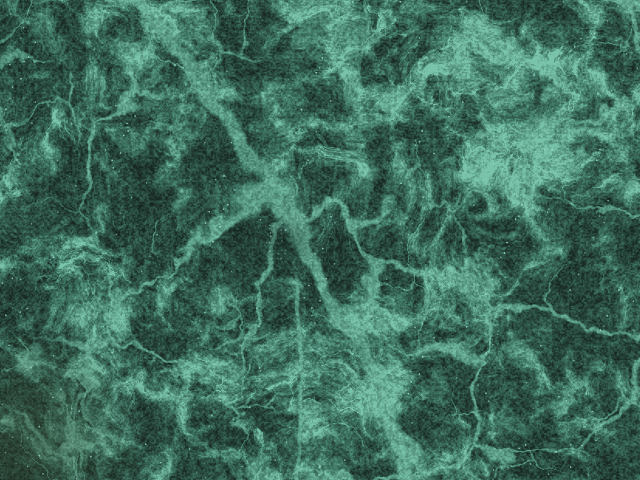
Reproduce this texture procedurally as a Shadertoy shader.

```glsl
const vec3 DEEP_GREEN = vec3(0.125, 0.225, 0.19);
const vec3 MID_GREEN = vec3(0.25, 0.47, 0.40);
const vec3 PALE_GREEN = vec3(0.44, 0.72, 0.625);
const vec3 OLIVE = vec3(0.20, 0.26, 0.18);
const vec3 SPARKLE = vec3(0.62, 0.86, 0.84);

float hash(vec2 p) {
    return fract(sin(dot(p, vec2(127.1, 311.7))) * 43758.5453);
}

vec2 hash2(vec2 p) {
    return vec2(hash(p), hash(p + 37.7));
}

float noise(vec2 p) {
    vec2 i = floor(p), f = fract(p);
    f = f * f * (3.0 - 2.0 * f);
    float low = mix(hash(i), hash(i + vec2(1, 0)), f.x);
    float high = mix(hash(i + vec2(0, 1)), hash(i + vec2(1, 1)), f.x);
    return mix(low, high, f.y);
}

// Normalised fractal sum; ridge = 1 folds each octave into thin wisps
float fbm(vec2 p, float gain, float ridge) {
    float sum = 0.0, total = 0.0, amp = 1.0;
    for (int i = 0; i < 6; i++) {
        float n = noise(p);
        sum += amp * mix(n, 1.0 - abs(2.0 * n - 1.0), ridge);
        total += amp;
        p = mat2(1.6, 1.2, -1.2, 1.6) * p + 7.3;
        amp *= gain;
    }
    return sum / total;
}

vec2 turbulence(vec2 p) {
    return vec2(fbm(p, 0.5, 0.0), fbm(p + 19.4, 0.5, 0.0)) - 0.5;
}

// Gap between the two nearest cell centres, zero on cell borders
float cellGap(vec2 p) {
    vec2 id = floor(p);
    float nearest = 9.0, second = 9.0;
    for (int y = -1; y <= 1; y++)
    for (int x = -1; x <= 1; x++) {
        vec2 cell = id + vec2(x, y);
        float d = length(cell + hash2(cell) - p);
        second = min(second, max(nearest, d));
        nearest = min(nearest, d);
    }
    return second - nearest;
}

// Broken network of filaments that taper towards their ends
float filaments(vec2 p, float scale, float width, float coverage) {
    float mask = smoothstep(1.0 - coverage, 1.25 - coverage, noise(p * scale * 1.2 + 4.7));
    float w = width * scale * (0.3 + mask) * (0.5 + noise(p * 12.0));
    return mask * (1.0 - smoothstep(w * 0.2, w, cellGap(p * scale)));
}

float hairline(vec2 p, float x, float bottom, float top, float width) {
    float span = smoothstep(bottom, bottom + 0.08, p.y) * (1.0 - smoothstep(top - 0.08, top, p.y));
    return span * (1.0 - smoothstep(width * 0.3, width, abs(p.x - x)));
}

float glow(vec2 p, vec2 centre, float radius) {
    vec2 d = (p - centre) / radius;
    return exp(-dot(d, d));
}

// Small round flecks, one per chosen grid cell
float flecks(vec2 p, float scale, float share) {
    vec2 id = floor(p * scale);
    float d = length(fract(p * scale) - 0.3 - 0.4 * hash2(id));
    return step(1.0 - share, hash(id + 3.1)) * hash(id + 8.3) * (1.0 - smoothstep(0.1, 0.35, d));
}

void mainImage(out vec4 fragColor, in vec2 fragCoord) {
    vec2 p = fragCoord / iResolution.y;
    vec2 broad = turbulence(p * 4.0);
    vec2 fine = turbulence(p * 15.0 + 5.0);
    vec2 q = p + 0.18 * broad + 0.05 * fine;

    // Main diagonal vein
    float fall = 1.0 - p.y;
    float path = 0.31 + 0.54 * fall + 0.06 * sin(3.14159 * fall);
    float veinDist = 0.8 * abs(p.x - path + 0.12 * broad.x + 0.05 * fine.x);
    float veinWidth = 0.010 + 0.018 * noise(p * 7.0 + 2.0);
    float vein = 1.0 - smoothstep(veinWidth * 0.4, veinWidth, veinDist);

    // Mottled clouds around dark rounded patches
    float region = 0.4 * exp(-veinDist * 14.0) + 0.4 * glow(p, vec2(0.80, 0.36), 0.2)
                 + 0.6 * glow(p, vec2(1.03, 0.70), 0.15) + 0.35 * glow(p, vec2(0.2, 0.17), 0.25)
                 - 0.7 * glow(p, vec2(0.23, 0.68), 0.3);
    float cloud = 0.5 * fbm(q * 8.0, 0.67, 0.0) + 0.35 * fbm(q * 13.0, 0.67, 1.0)
                + 0.15 * exp(-5.0 * cellGap(q * 4.8)) + 0.1 * region;
    float tone = 0.04 + 0.76 * smoothstep(0.42, 0.72, cloud);
    tone += 0.95 * (fbm(q * 34.0, 0.8, 1.0) - 0.5);

    // Fine fibres drifting through the clouds
    float fibreField = abs(fbm(q * 9.0 + 11.0, 0.5, 0.0) - 0.5);
    float fibres = (1.0 - smoothstep(0.0, 0.02, fibreField)) * smoothstep(0.4, 0.7, noise(p * 8.0));
    tone += 0.32 * fibres;
    tone = pow(max(tone, 0.0), 1.4);

    // Veins, branches and hairlines
    vec2 bent = p + 0.16 * broad + 0.08 * fine;
    float branches = filaments(bent, 3.8, 0.011, 0.5);
    float threads = filaments(bent + 3.7, 7.0, 0.006, 0.5);
    vec2 swayed = p + 0.05 * broad + 0.02 * fine;
    float hairs = hairline(swayed, 0.62, -0.1, 0.47, 0.006)
                + 0.6 * hairline(swayed, 0.75, 0.66, 1.1, 0.005);
    float veinTone = 0.86 + 0.8 * (fbm(q * 22.0, 0.7, 0.0) - 0.5);
    tone = mix(tone, veinTone, 0.88 * vein);
    tone = mix(tone, 0.92, clamp(0.85 * branches + 0.65 * threads + 0.7 * hairs, 0.0, 0.88));

    // Stone grain
    tone += 0.42 * (noise(p * 310.0) - 0.5) + 0.2 * (noise(p * 150.0) - 0.5);
    tone = clamp(tone, -0.14, 1.1);

    vec3 color = mix(DEEP_GREEN, MID_GREEN, min(tone * 2.0, 1.0));
    color = mix(color, PALE_GREEN, max(tone * 2.0 - 1.0, 0.0));
    color = mix(color, OLIVE, 0.4 * glow(p, vec2(0.06, 0.08), 0.17));

    // Mineral flecks and a crystal pocket beside the vein
    float pocket = glow(p, vec2(0.585, 0.50), 0.045);
    color *= 1.0 - 0.25 * pocket;
    float sparkle = 0.85 * flecks(p, 130.0, 0.03) + pocket * flecks(p + 0.01 * fine, 120.0, 0.3);
    color = mix(color, SPARKLE, min(sparkle, 1.0));

    fragColor = vec4(color, 1.0);
}
```
